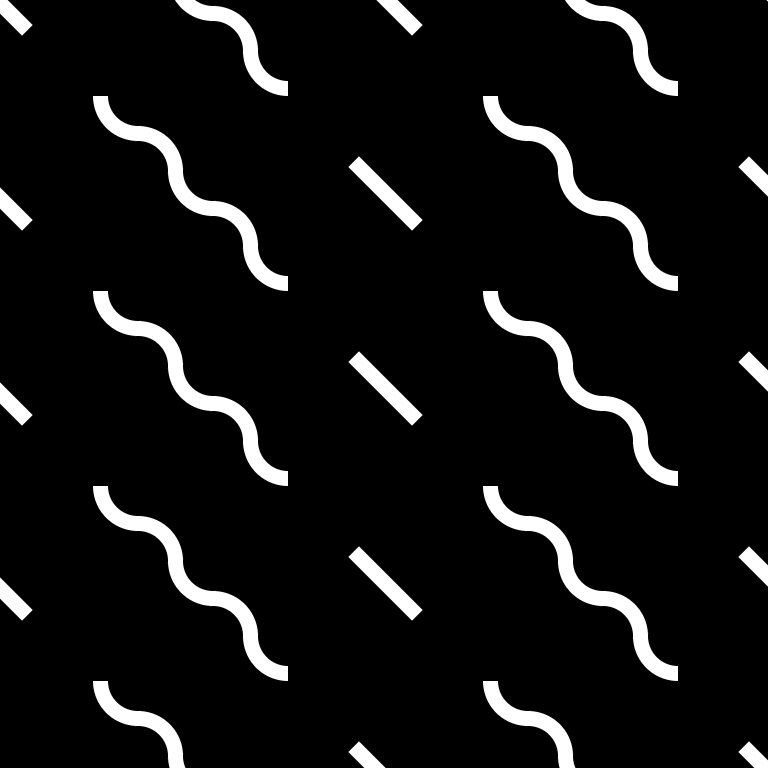
Give the GLSL for this pattern, as a Shadertoy shader.

```glsl
// White wavy strokes and short diagonal dashes on black, in staggered columns.
// Each tile holds one wave, chained from quarter rings, and one tilted box;
// neighbouring rows are unioned so that edges stay smooth across tile borders.

#define CANVAS 102.4              // canvas height in pattern units
#define TILE vec2(52.0, 26.0)     // repeat size
#define ORIGIN vec2(12.4, 12.8)   // top left of the first wave
#define MARGIN 4.0                // empty space left of the wave in a tile
#define ARCS 5                    // quarter rings per wave
#define RADIUS 5.0                // centre line radius of each ring
#define HALF_WIDTH 1.0            // half the stroke width
#define DASH_CENTER vec2(39.0, 13.0)
#define DASH_HALF 6.0             // half the dash length
#define OVERLAP 0.3               // hides the seams between rings
#define INK vec3(1.0)
#define GROUND vec3(0.0)

// Staircase of quarter rings, turning alternately, with flat ends
float waveDistance(vec2 p) {
    float d = 1e3;
    for (int i = 0; i < ARCS; i++) {
        bool even = i % 2 == 0;
        float side = even ? 1.0 : -1.0;
        vec2 corner = vec2(HALF_WIDTH, 0.0) + RADIUS * float(i);
        vec2 q = p - corner - RADIUS * (even ? vec2(1.0, 0.0) : vec2(0.0, 1.0));
        float ring = abs(length(q) - RADIUS) - HALF_WIDTH;
        float quadrant = max(side * q.x, -side * q.y) - OVERLAP;
        d = min(d, max(ring, quadrant));
    }
    float span = RADIUS * float(ARCS) + HALF_WIDTH;
    return max(d, max(-p.y, p.x - span));
}

// Box turned by 45 degrees
float dashDistance(vec2 p) {
    vec2 q = p - DASH_CENTER;
    vec2 along = vec2(q.x + q.y, q.x - q.y) * sqrt(0.5);
    vec2 e = abs(along) - vec2(DASH_HALF, HALF_WIDTH);
    return length(max(e, 0.0)) + min(max(e.x, e.y), 0.0);
}

void mainImage(out vec4 fragColor, in vec2 fragCoord) {
    // Pattern coordinates, y pointing down
    float pixel = CANVAS / iResolution.y;
    vec2 p = vec2(fragCoord.x, iResolution.y - fragCoord.y) * pixel - ORIGIN;

    // Repeat
    p.x = mod(p.x + MARGIN, TILE.x) - MARGIN;
    p.y = mod(p.y, TILE.y);

    // Union with the rows above and below
    float d = dashDistance(p);
    for (int row = -1; row <= 1; row++) {
        d = min(d, waveDistance(p + vec2(0.0, TILE.y * float(row))));
    }

    float coverage = clamp(0.5 - d / pixel, 0.0, 1.0);
    fragColor = vec4(mix(GROUND, INK, coverage), 1.0);
}
```
